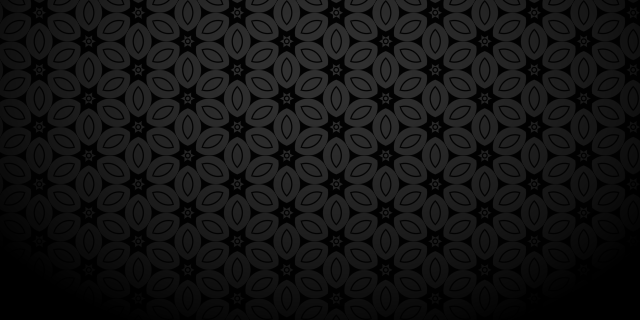
Reproduce this pattern procedurally as a Shadertoy shader.

```glsl
// Charcoal wallpaper of six-petalled flowers on a triangular lattice.
// Each point is folded into a 30 degree wedge around its nearest star, where
// petal, leaf outline and star are distance functions; a soft glow tints all.

#define SIDE 0.1786                 // star spacing, in canvas heights
#define ORIGIN vec2(1.0508, 0.603)  // position of one star
#define PETAL vec2(0.328, 0.233)    // half length, half width
#define LEAF vec2(0.205, 0.088)
#define LEAF_LINE 0.011             // half width of the leaf outline
#define STAR_TIP 0.115
#define HOLE_RADIUS 0.052
#define DOT_RADIUS 0.030
#define GLOW_CENTRE vec2(1.0, 0.77)
#define GLOW_SIZE vec2(1.18, 0.81)
#define GLOW_LEVEL 0.186
#define GROUND 0.04                 // brightness of the gaps under the glow

const float PI = 3.14159265;

// Offset from the nearest point of a triangular lattice with unit spacing
vec2 nearestStar(vec2 p) {
    vec2 cell = vec2(sqrt(3.0), 1.0);
    vec2 a = mod(p + 0.5 * cell, cell) - 0.5 * cell;
    vec2 b = mod(p, cell) - 0.5 * cell;
    return dot(a, a) < dot(b, b) ? a : b;
}

// Fold into a mirrored wedge: x runs along the petal, y across it
vec2 foldSixfold(vec2 q) {
    float sector = PI / 3.0;
    float angle = mod(atan(q.x, q.y) + 0.5 * sector, sector) - 0.5 * sector;
    return length(q) * vec2(cos(angle), abs(sin(angle)));
}

// Pointed lens made of two arcs, for p.y >= 0
float lens(vec2 p, vec2 halfSize) {
    float drop = (dot(halfSize.xx, halfSize.xx) * 0.5 - halfSize.y * halfSize.y)
               / (2.0 * halfSize.y);
    return length(p + vec2(0.0, drop)) - (drop + halfSize.y);
}

// Six-pointed star whose tips lie on the upper edge of the wedge
float hexagram(vec2 p, float tip) {
    return dot(p, vec2(0.5 * sqrt(3.0), -0.5)) - 0.5 * tip;
}

float coverage(float dist, float pixel) {
    return 1.0 - smoothstep(-0.7 * pixel, 0.7 * pixel, dist);
}

void mainImage(out vec4 fragColor, in vec2 fragCoord) {
    vec2 uv = fragCoord / iResolution.y;
    float pixel = 1.0 / (iResolution.y * SIDE);
    vec2 wedge = foldSixfold(nearestStar((uv - ORIGIN) / SIDE));
    vec2 petalPos = wedge - vec2(0.5, 0.0);

    // Petals with an inset leaf outline
    float leafLine = abs(lens(petalPos, LEAF)) - LEAF_LINE;
    float light = coverage(lens(petalPos, PETAL), pixel)
                * (1.0 - coverage(leafLine, pixel));

    // Small pierced star with a centre dot
    float radius = length(wedge);
    float star = max(hexagram(wedge, STAR_TIP), HOLE_RADIUS - radius);
    star = min(star, radius - DOT_RADIUS);
    light = max(light, coverage(star, pixel));

    // Glow fading towards the sides and bottom
    float spread = length((uv - GLOW_CENTRE) / GLOW_SIZE);
    float glow = GLOW_LEVEL * cos(min(1.45 * spread, 0.5 * PI));

    fragColor = vec4(vec3(glow * mix(GROUND, 1.0, light)), 1.0);
}
```
